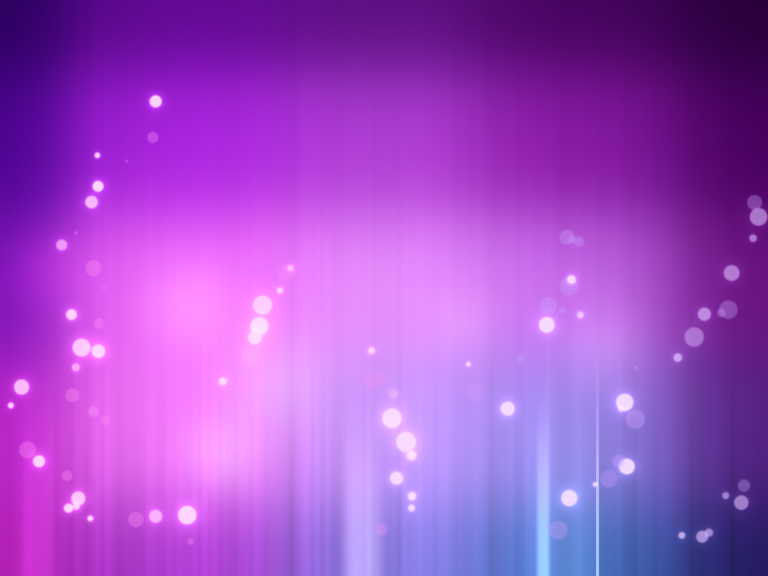
A WebGL 2 fragment shader for this background:

```glsl
#version 300 es
precision highp float;

uniform vec2 u_resolution;
out vec4 fragColor;

vec3 hash3(vec2 seed) {
    vec3 q = fract(seed.xyx * vec3(0.1031, 0.1030, 0.0973));
    q += dot(q, q.yxz + 33.33);
    return fract((q.xxy + q.yzz) * q.zyx);
}

float noise1(float x, float seed) {
    float cell = floor(x);
    float f = fract(x);
    return mix(hash3(vec2(cell, seed)).x, hash3(vec2(cell + 1.0, seed)).x, f * f * (3.0 - 2.0 * f));
}

// Smooth gradient through five evenly spaced colours
vec3 ramp(float t, vec3 a, vec3 b, vec3 c, vec3 d, vec3 e) {
    vec4 offset = t - vec4(0.0, 0.25, 0.5, 0.75);
    vec4 w = exp(-52.0 * offset * offset);
    float last = exp(-52.0 * (t - 1.0) * (t - 1.0));
    return (a * w.x + b * w.y + c * w.z + d * w.w + e * last) / (dot(w, vec4(1.0)) + last);
}

// Vertical ramps from bottom to top, blended from left to right
vec3 backdrop(vec2 uv) {
    float y = uv.y;
    vec3 left = ramp(y, vec3(0.70, 0.12, 0.70), vec3(0.72, 0.14, 0.78), vec3(0.47, 0.07, 0.70),
        vec3(0.29, 0.01, 0.56), vec3(0.16, 0.0, 0.36));
    vec3 pink = ramp(y, vec3(0.66, 0.22, 0.80), vec3(0.96, 0.48, 0.98), vec3(0.97, 0.43, 1.0),
        vec3(0.67, 0.14, 0.88), vec3(0.38, 0.03, 0.58));
    vec3 centre = ramp(y, vec3(0.52, 0.47, 0.87), vec3(0.78, 0.60, 0.99), vec3(0.92, 0.57, 1.0),
        vec3(0.69, 0.25, 0.84), vec3(0.36, 0.06, 0.50));
    vec3 blue = ramp(y, vec3(0.27, 0.45, 0.76), vec3(0.60, 0.54, 0.92), vec3(0.79, 0.43, 0.93),
        vec3(0.54, 0.10, 0.65), vec3(0.27, 0.01, 0.37));
    vec3 right = ramp(y, vec3(0.13, 0.09, 0.36), vec3(0.32, 0.12, 0.50), vec3(0.40, 0.06, 0.49),
        vec3(0.27, 0.0, 0.36), vec3(0.15, 0.0, 0.22));
    float rise = (uv.x - 0.14) / 0.10;
    return ramp(uv.x + 0.045 * exp(-rise * rise), left, pink, centre, blue, right);
}

float glow(vec2 p, vec2 centre, float radius) {
    vec2 d = (p - centre) / radius;
    return exp(-dot(d, d));
}

// Soft-sided column of light that fades out towards its top
float beam(vec2 uv, float x, float halfWidth, float top) {
    float side = 1.0 - smoothstep(halfWidth * 0.4, halfWidth * 1.5, abs(uv.x - x));
    return side * (1.0 - smoothstep(0.0, top, uv.y));
}

// Jittered discs of light scattered along a quadratic curve
void strand(inout vec3 color, vec2 p, vec2 a, vec2 b, vec2 c, float spread, int count, float seed) {
    float edge = 1.2 / u_resolution.y;
    for (int i = 0; i < count; i++) {
        vec3 place = hash3(vec2(float(i) + 1.0, seed));
        vec3 look = hash3(vec2(float(i) + 51.0, seed + 7.0));
        float t = (float(i) + place.z) / float(count);
        vec2 centre = mix(mix(a, b, t), mix(b, c, t), t) + (place.xy - 0.5) * 2.0 * spread;
        float radius = mix(0.003, 0.018, look.x);
        float bright = smoothstep(0.35, 0.6, look.y) * (1.0 - 0.6 * smoothstep(1.1, 1.25, centre.x));
        float d = length(p - centre);
        float disc = 1.0 - smoothstep(radius - edge - 0.001, radius + edge, d);
        float halo = exp(-max(d - radius, 0.0) / (radius * 0.55));
        vec3 tint = mix(vec3(1.0, 0.55, 0.97), vec3(0.78, 0.62, 0.98), smoothstep(0.4, 1.0, centre.x));
        vec3 core = mix(tint, vec3(1.0, 0.92, 1.0), bright * 0.85);
        color += tint * halo * bright * 0.16;
        color = mix(color, core, disc * mix(0.36, 0.93, bright));
    }
}

void main() {
    vec2 uv = gl_FragCoord.xy / u_resolution;
    vec2 p = gl_FragCoord.xy / u_resolution.y;
    vec3 color = backdrop(uv);

    // Fine vertical streaks, strongest near the floor
    float streaks = 0.6 * noise1(uv.x * 45.0, 3.0) + 0.4 * noise1(uv.x * 150.0, 9.0) - 0.5;
    color *= 1.0 + streaks * mix(0.22, 0.05, smoothstep(0.0, 0.45, uv.y));

    // Columns of light
    color += vec3(0.20, 0.20, 0.13) * beam(uv, 0.472, 0.024, 0.32);
    color += vec3(0.22, 0.26, 0.18) * beam(uv, 0.707, 0.008, 0.36);
    color += vec3(0.08, 0.10, 0.10) * beam(uv, 0.735, 0.045, 0.40);
    color += vec3(0.34, 0.36, 0.26) * beam(uv, 0.778, 0.002, 0.42);
    color += vec3(0.09, 0.06, 0.09) * beam(uv, 0.050, 0.022, 0.40);

    // Large out-of-focus glows
    color += vec3(0.05, 0.13, 0.03) * glow(p, vec2(0.33, 0.47), 0.08);
    color += vec3(0.05, 0.13, 0.03) * glow(p, vec2(0.47, 0.34), 0.09);
    color += vec3(0.06, 0.15, 0.04) * glow(p, vec2(0.385, 0.21), 0.07);
    color += vec3(0.09, 0.10, 0.07) * glow(p, vec2(1.05, 0.40), 0.08);
    color += vec3(0.04, 0.06, 0.02) * glow(p, vec2(0.81, 0.44), 0.06);
    color += vec3(0.10, 0.03, 0.07) * glow(p, vec2(0.08, 0.53), 0.07);

    // Drifting strands of lights
    strand(color, p, vec2(0.29, 0.81), vec2(0.04, 0.52), vec2(0.19, 0.25), 0.045, 18, 11.0);
    strand(color, p, vec2(0.02, 0.33), vec2(0.10, 0.08), vec2(0.34, 0.08), 0.040, 13, 23.0);
    strand(color, p, vec2(0.52, 0.53), vec2(0.40, 0.45), vec2(0.38, 0.21), 0.030, 13, 37.0);
    strand(color, p, vec2(0.60, 0.40), vec2(0.76, 0.28), vec2(0.68, 0.02), 0.035, 13, 41.0);
    strand(color, p, vec2(0.75, 0.42), vec2(0.84, 0.36), vec2(0.87, 0.27), 0.020, 4, 59.0);
    strand(color, p, vec2(1.00, 0.64), vec2(1.02, 0.50), vec2(0.93, 0.37), 0.040, 10, 67.0);
    strand(color, p, vec2(1.07, 0.36), vec2(1.18, 0.20), vec2(0.93, 0.08), 0.030, 10, 73.0);
    strand(color, p, vec2(1.30, 0.68), vec2(1.28, 0.47), vec2(1.17, 0.38), 0.025, 9, 89.0);
    strand(color, p, vec2(1.18, 0.10), vec2(1.27, 0.05), vec2(1.31, 0.23), 0.025, 6, 97.0);

    fragColor = vec4(clamp(color, 0.0, 1.0), 1.0);
}
```
